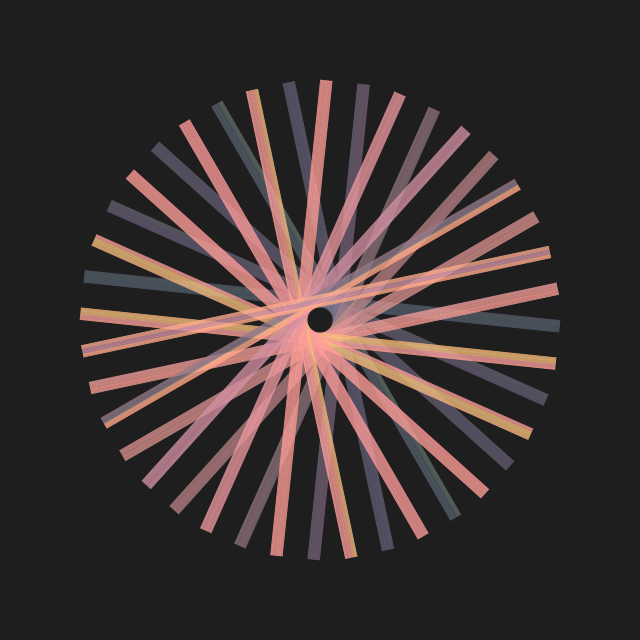
A three.js fragment shader for this background:

```glsl
// A wheel of twenty translucent ribbons on charcoal, each one tangent to a small
// round hub. Every ribbon is a rotated rectangle with fine lengthwise streaks,
// laid clockwise over the previous ones while its colour drifts slate to rose.
varying vec2 vUv;

const float PI = 3.14159265;
const int RIBBONS = 20;
const float FIRST_ANGLE = 84.0;    // direction of the first ribbon's normal, degrees
const float HUB_RADIUS = 0.0195;   // inner edge of each ribbon
const float RIBBON_WIDTH = 0.0196;
const float HALF_LENGTH = 0.3735;
const float EDGE = 0.0009;         // softness of the outlines
const float STREAKS = 17.0;        // fine lines across one ribbon
const float STREAK_TINT = 0.13;
const float SLATE_OPACITY = 0.58;
const float ROSE_OPACITY = 0.78;

const vec3 CHARCOAL = vec3(0.118);
const vec3 SLATE = vec3(0.285, 0.305, 0.345);
const vec3 PLUM = vec3(0.335, 0.305, 0.375);
const vec3 MOSS = vec3(0.32, 0.36, 0.33);
const vec3 ROSE = vec3(0.80, 0.51, 0.49);
const vec3 MAUVE = vec3(0.64, 0.45, 0.53);
const vec3 DUSK = vec3(0.47, 0.39, 0.45);
const vec3 APRICOT = vec3(0.82, 0.55, 0.45);
const vec3 GOLD = vec3(0.76, 0.61, 0.40);

float hash(vec2 p) {
  return fract(sin(dot(p, vec2(127.1, 311.7))) * 43758.5453);
}

vec3 hashTint(float cell, float ribbon) {
  vec2 p = vec2(cell, ribbon);
  return vec3(hash(p), hash(p + 37.0), hash(p + 71.0)) - 0.5;
}

// Smoothly joined random tints across a ribbon
vec3 streakTint(float across, float ribbon) {
  float x = across * STREAKS;
  float cell = floor(x);
  float blend = smoothstep(0.25, 0.75, fract(x));
  return mix(hashTint(cell, ribbon), hashTint(cell + 1.0, ribbon), blend);
}

// Lengthwise band on one chosen ribbon
float accent(float ribbon, float chosen, float across, float centre, float halfWidth) {
  float band = 1.0 - smoothstep(0.65 * halfWidth, halfWidth, abs(across - centre));
  return step(abs(ribbon - chosen), 0.5) * band;
}

// How far a ribbon has warmed from slate to rose
float warmth(float ribbon) {
  return clamp((ribbon - 4.6) / 4.6, 0.0, 1.0);
}

// Colour of a single ribbon; across runs from 0 at the hub side to 1 outside
vec3 ribbonColor(float ribbon, float across) {
  float wave = sin(PI * ribbon / 3.0);
  vec3 cool = mix(SLATE, PLUM, wave * wave);
  vec3 color = mix(cool, ROSE, warmth(ribbon));
  color = mix(color, MAUVE, 0.9 * smoothstep(14.5, 17.5, ribbon));
  color = mix(color, APRICOT, step(17.5, ribbon));

  // Contrasting bands
  color = mix(color, MOSS, 0.8 * accent(ribbon, 3.0, across, 0.9, 0.3));
  color = mix(color, GOLD, accent(ribbon, 10.0, across, 0.22, 0.36));
  color = mix(color, GOLD, accent(ribbon, 11.0, across, 0.62, 0.42));
  color = mix(color, GOLD, 0.7 * accent(ribbon, 14.0, across, 0.1, 0.28));
  color = mix(color, DUSK, accent(ribbon, 18.0, across, 0.8, 0.42));
  color = mix(color, MAUVE, 0.8 * accent(ribbon, 19.0, across, 0.5, 0.25));

  return color * (1.0 + STREAK_TINT * streakTint(across, ribbon));
}

// Coverage of the rectangle, in its own across and along coordinates
float ribbonMask(float across, float along) {
  vec2 centred = vec2((across - 0.5) * RIBBON_WIDTH, along);
  vec2 outside = abs(centred) - vec2(0.5 * RIBBON_WIDTH, HALF_LENGTH);
  return 1.0 - smoothstep(-EDGE, EDGE, max(outside.x, outside.y));
}

void main() {
  vec2 p = vUv - 0.5;
  vec3 color = CHARCOAL;

  for (int i = 0; i < RIBBONS; i++) {
    float ribbon = float(i);
    float angle = radians(FIRST_ANGLE) - 2.0 * PI * ribbon / float(RIBBONS);
    vec2 normal = vec2(cos(angle), sin(angle));
    float across = (dot(p, normal) - HUB_RADIUS) / RIBBON_WIDTH;
    float along = dot(p, vec2(-normal.y, normal.x));

    // Glaze: keeps part of the light already gathered below
    float opacity = mix(SLATE_OPACITY, ROSE_OPACITY, warmth(ribbon));
    vec3 glazed = ribbonColor(ribbon, across) + (1.0 - opacity) * (color - CHARCOAL);
    color = mix(color, glazed, ribbonMask(across, along));
  }

  gl_FragColor = vec4(color, 1.0);
}
```
